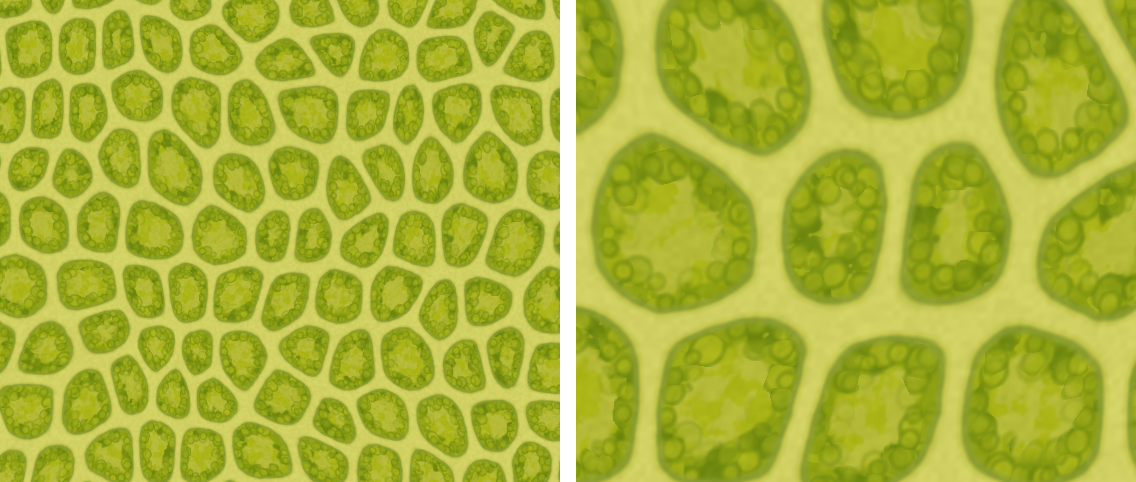
Left: the whole. Right: its middle third, enlarged.
Give the GLSL for this pattern, as a WebGL 2 fragment shader.

```glsl
#version 300 es
precision highp float;
// Leaf tissue under a microscope: rounded Voronoi cells on a jittered brick
// lattice, separated by pale walls, each with a rim of small ringed
// chloroplasts around a paler, patchy centre.
uniform vec2 u_resolution;
out vec4 fragColor;

const vec3 WALL      = vec3(0.82, 0.82, 0.39);
const vec3 PALE      = vec3(0.71, 0.73, 0.22);
const vec3 MEMBRANE  = vec3(0.55, 0.62, 0.20);
const vec3 BRIGHT    = vec3(0.67, 0.71, 0.09);
const vec3 GREEN     = vec3(0.56, 0.63, 0.07);
const vec3 DARK      = vec3(0.43, 0.53, 0.06);

const vec2  CELLS_PER_HEIGHT = vec2(9.3, 8.2);
const float JITTER = 0.52;
const float CORNER_SHARPNESS = 11.0;
const float WALL_HALF_WIDTH = 0.062;

vec2 hash2(vec2 p) {
    vec3 q = fract(vec3(p.xyx) * vec3(0.1031, 0.1030, 0.0973));
    q += dot(q, q.yzx + 33.33);
    return fract((q.xx + q.yz) * q.zy);
}

float noise(vec2 p) {
    vec2 i = floor(p), f = fract(p);
    f = f * f * (3.0 - 2.0 * f);
    float low  = mix(hash2(i).x, hash2(i + vec2(1, 0)).x, f.x);
    float high = mix(hash2(i + vec2(0, 1)).x, hash2(i + vec2(1, 1)).x, f.x);
    return mix(low, high, f.y);
}

float fbm(vec2 p) {
    return 0.55 * noise(p) + 0.3 * noise(p * 2.1 + 7.3) + 0.15 * noise(p * 4.3 + 2.9);
}

// Jittered cell centre; alternate rows are shifted by half a cell.
vec2 cellSite(vec2 index) {
    float shift = 0.5 * mod(index.y, 2.0) - 0.25;
    return index + 0.5 + vec2(shift, 0.0) + JITTER * (hash2(index + 41.0) - 0.5);
}

// Rounded distance from the wall surface, positive inside a cell.
float cellDepth(vec2 p) {
    vec2 base = floor(p), nearest = vec2(0.0);
    float best = 1e5;
    for (int y = -1; y <= 1; y++)
    for (int x = -2; x <= 2; x++) {
        vec2 toSite = cellSite(base + vec2(x, y)) - p;
        float d = dot(toSite, toSite);
        if (d < best) { best = d; nearest = toSite; }
    }
    float sum = 0.0;
    for (int y = -2; y <= 2; y++)
    for (int x = -2; x <= 2; x++) {
        vec2 toSite = cellSite(base + vec2(x, y)) - p;
        vec2 gap = toSite - nearest;
        float len = length(gap);
        if (len > 0.001) {
            float edge = dot(0.5 * (toSite + nearest), gap / len);
            sum += exp(-CORNER_SHARPNESS * edge);
        }
    }
    return -log(sum) / CORNER_SHARPNESS - WALL_HALF_WIDTH;
}

// Paints one layer of chloroplasts that keep to the rim of the cell.
vec3 addChloroplasts(vec3 colour, vec2 p, float density, float seed, float strength) {
    vec2 q = p * density + seed, base = floor(q), centre = vec2(0.0), trait = vec2(0.0);
    float best = 1e5;
    for (int y = -1; y <= 1; y++)
    for (int x = -1; x <= 1; x++) {
        vec2 index = base + vec2(x, y);
        vec2 site = index + 0.5 + 0.7 * (hash2(index + seed) - 0.5);
        float d = length(q - site);
        if (d < best) { best = d; centre = site; trait = hash2(index + seed + 19.0); }
    }
    float depth = cellDepth((centre - seed) / density);
    float onRim = smoothstep(0.02, 0.05, depth) * (1.0 - smoothstep(0.13, 0.22, depth));
    float radius = mix(0.28, 0.5, trait.x);
    float soft = 0.017 * density;
    float disc = 1.0 - smoothstep(radius - soft, radius + soft, best);
    float ring = 1.0 - smoothstep(0.0, 1.8 * soft, abs(best - radius));
    vec3 body = mix(GREEN, BRIGHT, smoothstep(0.25, 0.9, trait.y));
    body = mix(body, PALE, 0.35 * (1.0 - smoothstep(0.0, radius, best)) * trait.x);
    colour = mix(colour, body, disc * onRim * strength);
    return mix(colour, DARK, ring * onRim * strength * 0.75);
}

void main() {
    vec2 p = gl_FragCoord.xy / u_resolution.y * CELLS_PER_HEIGHT + 20.0;
    p += 0.5 * vec2(noise(p * 0.45), noise(p * 0.45 + 31.0));
    float depth = cellDepth(p) + 0.016 * (noise(p * 9.0) - 0.5);

    // Cytoplasm: patchy green rim and a lighter irregular centre.
    float patches = fbm(p * 5.5);
    float blotches = fbm(p * 7.5 + 13.0);
    vec3 inside = mix(DARK, GREEN, smoothstep(0.32, 0.50, patches));
    inside = mix(inside, BRIGHT, 0.7 * smoothstep(0.56, 0.64, blotches));
    vec3 middle = mix(BRIGHT, PALE, smoothstep(0.36, 0.54, blotches));
    float centre = smoothstep(0.13, 0.20, depth + 0.22 * (patches - 0.5));
    inside = mix(inside, middle, centre);

    // Two overlapping layers of chloroplasts.
    inside = addChloroplasts(inside, p, 4.6, 3.7, 0.75);
    inside = addChloroplasts(inside, p, 6.3, 11.2, 0.65);

    // Greyish membrane, then the pale wall with a faint shade near cells.
    float membrane = 1.0 - smoothstep(0.015, 0.065, depth);
    inside = mix(inside, MEMBRANE, 0.9 * membrane);
    vec3 wall = mix(WALL, PALE, 0.55 * smoothstep(-0.045, 0.0, depth));
    wall += 0.025 * (fbm(p * 3.0 + 5.0) - 0.5);
    vec3 colour = mix(wall, inside, smoothstep(-0.014, 0.018, depth));
    colour += 0.035 * (noise(p * 24.0) - 0.5);
    fragColor = vec4(colour, 1.0);
}
```
